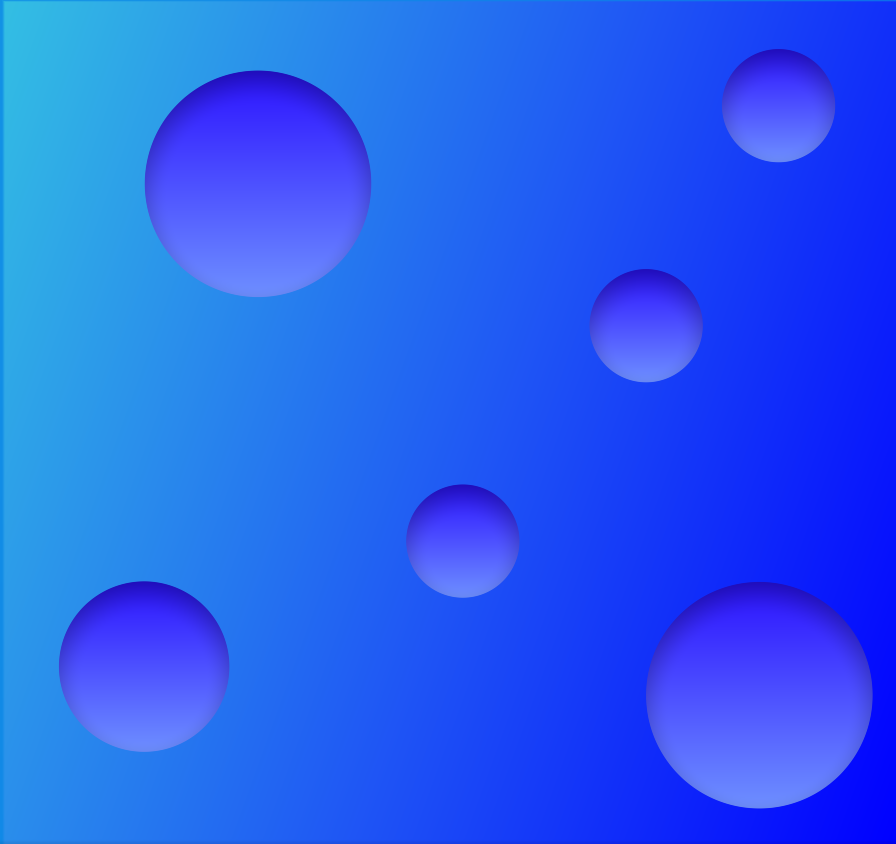
Give the GLSL for this background, as a WebGL 2 fragment shader.

```glsl
#version 300 es
precision highp float;

uniform vec2 u_resolution;
out vec4 fragColor;

// Diagonal sweep from cyan at the upper left to pure blue at the lower right
vec3 backdrop(vec2 p, float aspect) {
    vec2 direction = vec2(0.94, 0.34);
    float t = dot(vec2(p.x, 1.0 - p.y), direction) / dot(vec2(aspect, 1.0), direction);
    vec3 cyan = vec3(0.20, 0.75, 0.89);
    vec3 azure = vec3(0.12, 0.33, 0.96);
    vec3 blue = vec3(0.0, 0.0, 1.0);
    return t < 0.55 ? mix(cyan, azure, t / 0.55) : mix(azure, blue, (t - 0.55) / 0.45);
}

// Vertical violet gradient with a soft inner shadow falling from the top rim
vec3 discColor(vec2 offset, float radius) {
    float height = 0.5 + 0.5 * offset.y / radius;
    vec3 fill = mix(vec3(0.43, 0.56, 1.0), vec3(0.17, 0.07, 1.0), height);
    float depth = radius - length(offset + vec2(0.0, 0.0138));
    float shadow = 1.0 - smoothstep(-0.028, 0.028, depth);
    return fill * (1.0 - 0.32 * shadow);
}

void main() {
    vec2 p = gl_FragCoord.xy / u_resolution.y;
    float aspect = u_resolution.x / u_resolution.y;
    float pixel = 1.0 / u_resolution.y;
    vec3 color = backdrop(p, aspect);

    // Thin tinted borders on the left and top, faint shade at the bottom
    vec3 borderTint = vec3(0.04, 0.53, 0.90);
    float leftEdge = 1.0 - smoothstep(0.002, 0.0065, p.x);
    float topEdge = 1.0 - smoothstep(0.0005, 0.0025, 1.0 - p.y);
    color = mix(color, borderTint, max(0.8 * leftEdge, 0.7 * topEdge));
    color *= 1.0 - 0.08 * (1.0 - smoothstep(0.0, 0.006, p.y));

    // Discs: center and radius in canvas heights
    vec3 discs[6] = vec3[6](
        vec3(0.3057, 0.7822, 0.1342), vec3(0.9225, 0.8748, 0.0671),
        vec3(0.7656, 0.6141, 0.0671), vec3(0.5484, 0.3589, 0.0671),
        vec3(0.1708, 0.2102, 0.1010), vec3(0.8997, 0.1763, 0.1342));
    for (int i = 0; i < 6; i++) {
        vec2 offset = p - discs[i].xy;
        float edge = length(offset) - discs[i].z;
        float coverage = 1.0 - smoothstep(-0.6 * pixel, 0.6 * pixel, edge);
        color = mix(color, discColor(offset, discs[i].z), coverage);
    }

    fragColor = vec4(color, 1.0);
}
```
